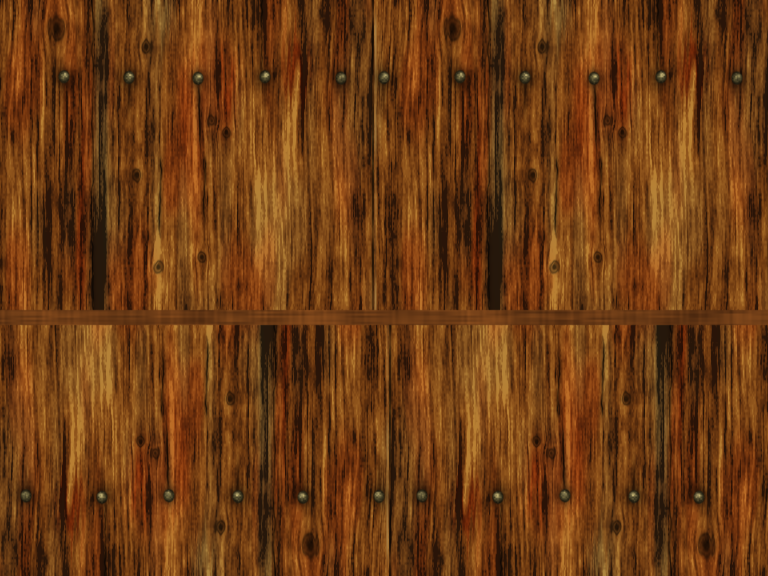
This texture is drawn by a Shadertoy shader. Its source:

```glsl
float hash(vec2 p) {
    vec3 q = fract(p.xyx * vec3(0.1031, 0.103, 0.0973));
    q += dot(q, q.yzx + 33.33);
    return fract((q.x + q.y) * q.z);
}

float noise(vec2 p) {
    vec2 i = floor(p), f = fract(p);
    f = f * f * (3.0 - 2.0 * f);
    return mix(mix(hash(i), hash(i + vec2(1, 0)), f.x),
               mix(hash(i + vec2(0, 1)), hash(i + vec2(1, 1)), f.x), f.y);
}

float blob(vec2 p, vec2 centre, vec2 radius) {
    vec2 d = (p - centre) / radius;
    return exp(-dot(d, d));
}

// Five wood tones from shadow to pale grain
vec3 woodRamp(float t) {
    vec3 c = mix(vec3(0.16, 0.08, 0.03), vec3(0.34, 0.17, 0.05), smoothstep(0.0, 0.27, t));
    c = mix(c, vec3(0.45, 0.24, 0.07), smoothstep(0.23, 0.5, t));
    c = mix(c, vec3(0.56, 0.33, 0.11), smoothstep(0.45, 0.75, t));
    return mix(c, vec3(0.72, 0.5, 0.2), smoothstep(0.72, 1.1, t));
}

// Centre and radii of weathered areas, with their lightening or darkening
const vec4 stains[12] = vec4[](
    vec4(2.7, 2.0, 0.33, 0.9), vec4(0.15, 1.8, 0.25, 1.1), vec4(1.6, 0.1, 0.09, 0.2),
    vec4(1.75, 1.2, 0.4, 0.9), vec4(3.5, 0.35, 0.22, 0.5), vec4(3.58, 1.9, 0.08, 0.9),
    vec4(0.99, 2.6, 0.09, 0.6), vec4(1.02, 0.5, 0.1, 0.8), vec4(2.97, 0.75, 0.13, 0.22),
    vec4(2.6, 0.5, 0.05, 0.7), vec4(0.42, 2.3, 0.05, 0.7), vec4(1.45, 2.35, 0.1, 0.15));
const float stainTone[12] = float[](
    0.34, 0.26, 0.35, 0.1, -0.3, -0.45, -0.45, -0.28, -0.35, -0.25, -0.35, -0.25);

// Knots: position and radius
const vec3 knots[7] = vec3[](
    vec3(0.56, 0.28, 0.085), vec3(1.47, 0.47, 0.05), vec3(2.12, 1.21, 0.045),
    vec3(2.26, 1.32, 0.04), vec3(2.02, 2.57, 0.04), vec3(1.58, 2.67, 0.045),
    vec3(1.37, 1.75, 0.05));

// Cracks and seams: x, start, end, half width
const vec4 cracks[6] = vec4[](
    vec4(0.93, -0.2, 3.3, 0.006), vec4(2.0, 0.78, 1.6, 0.007), vec4(1.6, 1.52, 2.45, 0.006),
    vec4(2.05, 1.5, 2.3, 0.005), vec4(2.62, -0.2, 0.8, 0.006), vec4(3.73, -0.2, 3.3, 0.009));

const float nailX[6] = float[](0.64, 1.29, 1.98, 2.65, 3.41, 3.84);

vec3 planks(vec2 p, float px, float lightSide) {
    // Grain bends slightly and flows round the knots
    vec2 g = p;
    g.x += 0.05 * noise(p * vec2(2.5, 0.8)) + 0.008 * noise(p * vec2(9, 4));
    for (int i = 0; i < 7; i++) {
        vec2 d = p - knots[i].xy;
        g.x -= 0.6 * d.x * blob(p, knots[i].xy, knots[i].z * vec2(1.8, 3.0));
    }
    float streak = noise(g * vec2(15.0, 0.8) + 7.0);
    float fine = noise(g * vec2(42.0, 1.4) + 19.0);
    float fleck = noise(g * vec2(65, 8));
    float rings = sin(90.0 * g.x + 9.0 * noise(g * vec2(4.0, 0.8)));
    float tone = 0.5 + 0.38 * (noise(g * vec2(4.5, 0.8) + 3.0) - 0.5)
        + 0.45 * (streak - 0.5) + 0.55 * (fine - 0.5) + 0.05 * rings
        + 0.42 * (fleck - 0.5) + 0.25 * (noise(p * vec2(10, 6)) - 0.5)
        + 0.22 * (noise(p * vec2(75, 38)) - 0.5);
    tone -= 0.28 * smoothstep(0.72, 0.88, noise(g * vec2(48.0, 0.9) + 57.0));

    // Ragged stains
    vec2 s = p + vec2(0.12, 0.8) * (vec2(streak, fine) - 0.5);
    for (int i = 0; i < 12; i++) tone += stainTone[i] * blob(s, stains[i].xy, stains[i].zw);
    vec3 col = woodRamp(tone);

    // Rust and olive casts
    float red = blob(s, vec2(2.97, 0.75), vec2(0.15, 0.22)) + 0.7 * blob(s, vec2(2.3, 0.9), vec2(0.1, 0.2))
        + 0.9 * blob(s, vec2(0.82, 2.0), vec2(0.05, 1.4)) + 0.35 * blob(s, vec2(1.95, 1.0), vec2(0.2, 0.7));
    red += 0.45 * smoothstep(0.55, 0.9, noise(g * vec2(7.0, 1.1) + 41.0));
    float olive = blob(s, vec2(1.02, 1.5), vec2(0.1, 2.0)) + 0.6 * blob(s, vec2(1.6, 0.1), vec2(0.1, 0.25));
    olive += 0.3 * smoothstep(0.5, 0.85, noise(g * vec2(7.0, 0.9) + 83.0));
    col *= mix(vec3(1), vec3(1.05, 0.7, 0.5), min(red, 1.0));
    col = mix(col, dot(col, vec3(0.4, 0.5, 0.1)) * vec3(1.15, 1.0, 0.55), 0.6 * min(olive, 1.0));

    // Knots with a dark rim and heart
    for (int i = 0; i < 7; i++) {
        float r = length((p - knots[i].xy) * vec2(1.0, 0.8)) / knots[i].z + 0.6 * (fleck - 0.5);
        col *= 1.0 - 0.25 * smoothstep(1.5, 0.6, r);
        col *= 1.0 - 0.3 * exp(-20.0 * (r - 0.9) * (r - 0.9)) - 0.55 * smoothstep(0.7, 0.1, r);
    }

    // Broken cracks, and the pale lip beside the end seam
    for (int i = 0; i < 6; i++) {
        vec4 c = cracks[i];
        float wander = i == 5 ? 0.0 : 0.03 * (noise(vec2(c.x * 9.0, p.y * 4.0)) - 0.5)
            + 0.012 * (noise(vec2(c.x * 5.0, p.y * 17.0)) - 0.5);
        float ends = smoothstep(c.y, c.y + 0.15, p.y) * smoothstep(c.z, c.z - 0.25, p.y);
        ends *= 0.35 + 0.65 * noise(vec2(c.x * 7.0, p.y * 6.0));
        float d = abs(p.x - c.x - wander);
        col *= 1.0 - 0.85 * ends * smoothstep(c.w + px, c.w - px, d);
        col *= 1.0 - 0.25 * ends * exp(-d * d * 1500.0);
    }
    float lip = smoothstep(0.01 + px, 0.01 - px, abs(p.x + 0.205));
    col = mix(col, vec3(0.66, 0.5, 0.26), lip * noise(p * vec2(1.0, 3.0)));

    // Domed nails in a row
    for (int i = 0; i < 6; i++) {
        float x = nailX[i] > 3.74 ? nailX[i] - 3.96 : nailX[i];
        vec2 d = p - vec2(x, 0.765 + 0.02 * hash(vec2(i, 5)));
        col *= 1.0 - 0.6 * blob(d, vec2(0.0, 0.01), vec2(0.09, 0.11));
        col *= 1.0 - 0.25 * blob(d, vec2(0.0, 0.2), vec2(0.025, 0.2));
        float shine = blob(d, vec2(0.012, -0.02 * lightSide), vec2(0.028, 0.025));
        vec3 metal = mix(vec3(0.3, 0.27, 0.16), vec3(0.13, 0.11, 0.06), smoothstep(0.02, 0.06, length(d)));
        metal += shine * vec3(0.5, 0.46, 0.32) * (0.3 + 0.8 * hash(vec2(i, 2)));
        metal *= 0.7 + 0.6 * noise(p * 60.0);
        col = mix(col, metal, smoothstep(px, -px, length(d * vec2(1.0, 0.85)) - 0.055));
    }
    return col;
}

void mainImage(out vec4 fragColor, in vec2 fragCoord) {
    vec2 q = vec2(fragCoord.x, iResolution.y - fragCoord.y) / iResolution.xy * vec2(7.68, 5.76);
    float px = 5.76 / iResolution.y;

    // The lower row is the upper one turned by half a circle
    bool lower = q.y > 3.175;
    vec2 p = lower ? vec2(3.67, 5.74) - q : q;
    p.x = mod(p.x + 0.22, 3.96) - 0.22;
    vec3 col = planks(p, px, lower ? -1.0 : 1.0);

    // Smeared joint between the rows, with a faint weave
    float weave = 0.45 * noise(q * vec2(3, 48)) + 0.35 * noise(q * vec2(32, 2)) + 0.4 * noise(q * vec2(2.5, 1));
    vec3 joint = mix(vec3(0.27, 0.14, 0.05), vec3(0.52, 0.29, 0.11), weave);
    float band = smoothstep(0.075 + px, 0.075 - px, abs(q.y - 3.175));
    fragColor = vec4(mix(col, joint, band), 1.0);
}
```
